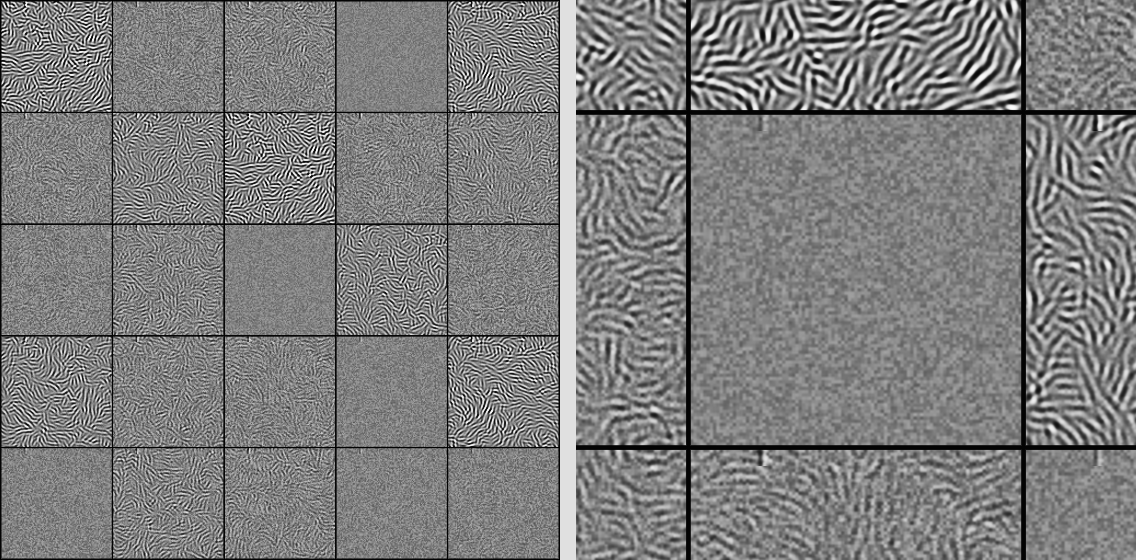
Left, the full canvas; right, a detail of the centre.
This pattern is drawn by a Shadertoy shader. Its source:

```glsl
// Five by five sheet of grey noise tiles, from faint grain to bold winding ridges, ruled in black.

#define TILES 5.0
#define LINE 0.0027        // rule width, in canvas units
#define BASE 0.505         // mean grey
#define GAIN 0.31          // deviation from grey at full contrast
#define GRAIN_CELLS 102.0  // fine grain cells per tile
#define RIDGE_CELLS 18.0   // ridge kernels per tile side
#define RIDGE_WAVES 1.65   // ridges per kernel cell
#define RIDGE_SPREAD 0.42  // kernel radius, in cells
#define FLOW_CELLS 4.0     // bends of the ridge direction per tile
#define TICK vec2(0.215, 0.055) // notch position and length

// Contrast of each tile, top row first; equal values share one pattern.
const float CONTRAST[25] = float[25](
    1.00, 0.42, 0.53, 0.20, 0.90,
    0.46, 0.76, 1.00, 0.47, 0.58,
    0.36, 0.60, 0.22, 0.74, 0.44,
    0.78, 0.57, 0.50, 0.25, 0.90,
    0.28, 0.62, 0.52, 0.27, 0.31);

// Integer hash: cell and seed to three values in 0..1
vec3 hash3(vec2 cell, float seed) {
    uvec3 v = uvec3(ivec3(floor(vec3(cell, seed) + 0.5)));
    v = v * 1664525u + 1013904223u;
    v.x += v.y * v.z;
    v.y += v.z * v.x;
    v.z += v.x * v.y;
    v ^= v >> 16u;
    v.x += v.y * v.z;
    v.y += v.z * v.x;
    v.z += v.x * v.y;
    return vec3(v >> 16u) / 65535.0;
}

float valueNoise(vec2 p, float seed) {
    vec2 i = floor(p), f = fract(p);
    f = f * f * (3.0 - 2.0 * f);
    float low = mix(hash3(i, seed).x, hash3(i + vec2(1, 0), seed).x, f.x);
    float high = mix(hash3(i + vec2(0, 1), seed).x, hash3(i + vec2(1, 1), seed).x, f.x);
    return mix(low, high, f.y);
}

// Sum of short wave packets aligned with a smooth direction field
float ridges(vec2 u, float seed) {
    vec2 p = u * RIDGE_CELLS;
    vec2 home = floor(p);
    float sum = 0.0;
    for (int y = -1; y <= 1; y++)
    for (int x = -1; x <= 1; x++) {
        vec2 cell = home + vec2(x, y);
        vec3 rnd = hash3(cell, seed);
        vec2 center = cell + rnd.xy;
        vec2 d = p - center;
        float flow = valueNoise(center / RIDGE_CELLS * FLOW_CELLS, seed + 31.0);
        float angle = 7.0 * flow + 0.9 * (rnd.x - rnd.y);
        float wave = dot(d, vec2(cos(angle), sin(angle))) * RIDGE_WAVES + rnd.z;
        float envelope = exp(-dot(d, d) / (2.0 * RIDGE_SPREAD * RIDGE_SPREAD));
        sum += envelope * cos(6.2832 * wave);
    }
    return 1.9 * sum;
}

void mainImage(out vec4 fragColor, in vec2 fragCoord) {
    vec2 uv = fragCoord / iResolution.xy;
    float aa = 0.5 / min(iResolution.x, iResolution.y);

    // Tile index and local position
    float pitch = (1.0 - LINE) / TILES;
    vec2 grid = (uv - 0.5 * LINE) / pitch;
    vec2 tile = clamp(floor(grid), 0.0, TILES - 1.0);
    vec2 u = grid - tile;
    float contrast = CONTRAST[int((TILES - 1.0 - tile.y) * TILES + tile.x)];
    float seed = 100.0 * contrast;

    // Fine grain gives way to ridges as contrast grows
    float grain = 4.4 * (valueNoise(u * GRAIN_CELLS, seed + 400.0) - 0.5);
    float patches = mix(0.65, 1.4, valueNoise(u * 6.0, seed + 800.0));
    float ridgeShare = mix(0.25, 0.9, smoothstep(0.2, 0.9, contrast));
    float signal = mix(grain, ridges(u, seed) * patches, ridgeShare);

    // Dark notch with a light flank at the top of each tile
    float soft = aa / pitch;
    float reach = smoothstep(-soft, soft, u.y - 1.0 + TICK.y);
    float side = (u.x - TICK.x) / 0.008;
    signal += reach * 3.0 * (exp(-(side - 1.5) * (side - 1.5)) - exp(-side * side));

    // Tone, then the black rules
    float grey = BASE + 0.49 * tanh(GAIN * contrast * signal / 0.49);
    vec2 edge = min(u, 1.0 - u) * pitch;
    float inside = smoothstep(-aa, aa, min(edge.x, edge.y) - 0.5 * LINE);
    fragColor = vec4(vec3(mix(0.01, grey, inside)), 1.0);
}
```
